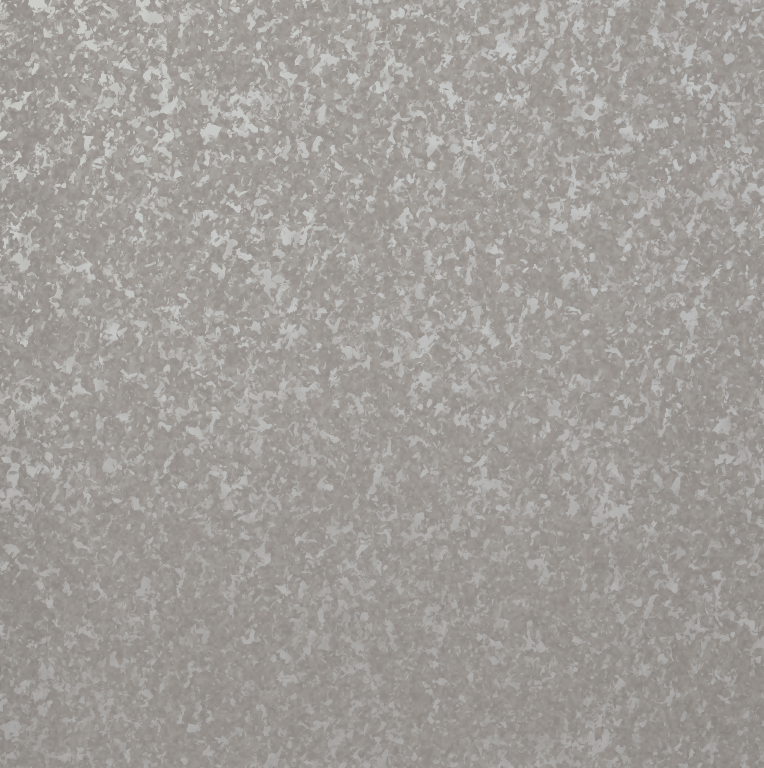
This texture is drawn by a WebGL 2 fragment shader. Its source:

```glsl
#version 300 es
precision highp float;
// Warm grey plaster scattered with small pearly flakes under a soft raking sheen.
uniform vec2 u_resolution;
out vec4 fragColor;

float hash(vec2 cell) {
  uvec2 q = uvec2(ivec2(cell)) * uvec2(1597u, 3813u);
  uint n = (q.x ^ (q.y << 7)) * 26699u;
  n = (n ^ (n >> 15)) * 73093u;
  n = (n ^ (n >> 13)) * 51749u;
  return float((n ^ (n >> 16)) & 65535u) / 65535.0;
}

float noise(vec2 p) {
  vec2 cell = floor(p), f = fract(p);
  f = f * f * (3.0 - 2.0 * f);
  return mix(mix(hash(cell), hash(cell + vec2(1, 0)), f.x),
             mix(hash(cell + vec2(0, 1)), hash(cell + vec2(1, 1)), f.x), f.y);
}

// Three rotated octaves, centred on 0.5
float fbm(vec2 p) {
  float sum = 0.0, amplitude = 0.54;
  for (int i = 0; i < 3; i++) {
    sum += amplitude * noise(p);
    p = mat2(1.6, 1.2, -1.2, 1.6) * p + 37.3;
    amplitude *= 0.54;
  }
  return sum / 0.99;
}

// Ragged islands where warped noise rises above a level
float flakes(vec2 p, float scale, float level) {
  vec2 warp = vec2(noise(p * scale * 0.8 + 91.0), noise(p * scale * 0.8 + 173.0)) - 0.5;
  vec2 slanted = mat2(0.90, 0.34, -0.36, 0.80) * p;
  float edge = 0.035 + 0.0003 * scale;
  return smoothstep(level - edge, level + edge, fbm(slanted * scale + warp * 0.7 + 300.0));
}

void main() {
  vec2 p = gl_FragCoord.xy / u_resolution.y;
  vec2 uv = gl_FragCoord.xy / u_resolution;

  // Base coat: lighter above, dimmer at the bottom and the side edges
  float light = mix(0.574, 0.602, smoothstep(0.0, 0.7, uv.y));
  light -= 0.018 * smoothstep(0.65, 1.0, uv.x) + 0.020 * smoothstep(0.12, 0.0, uv.x);
  vec3 color = light * vec3(1.02, 0.985, 0.953);

  // Fine grain of the surface
  color += 0.050 * (noise(p * 260.0 + 11.0) - 0.5) + 0.030 * (noise(p * 130.0 + 29.0) - 0.5);

  // Flakes gather in loose clusters
  float cluster = 0.45 * fbm(p * 11.0 + 20.0) + 0.55 * fbm(p * 32.0 + 140.0) - 0.5;
  float large = flakes(p, 112.0, 0.655 - 0.28 * cluster);
  float small = flakes(p + 7.0, 175.0, 0.665 - 0.28 * cluster);
  float faint = flakes(p + 13.0, 140.0, 0.59 - 0.18 * cluster);

  // Sheen is strongest at the upper left
  float sheen = 0.42 + 0.32 * smoothstep(0.0, 0.8, uv.y);
  sheen += 0.26 * (1.0 - uv.x) * smoothstep(0.15, 1.0, uv.y);
  sheen *= 0.72 + 0.56 * noise(p * 60.0 + 80.0);

  float cover = max(large, max(0.75 * small, 0.22 * faint));
  vec3 pearl = mix(vec3(0.765, 0.775, 0.780), vec3(0.800, 0.805, 0.785), uv.y * (1.0 - uv.x));
  color = mix(color, pearl, clamp(cover * sheen, 0.0, 1.0));

  fragColor = vec4(color, 1.0);
}
```
